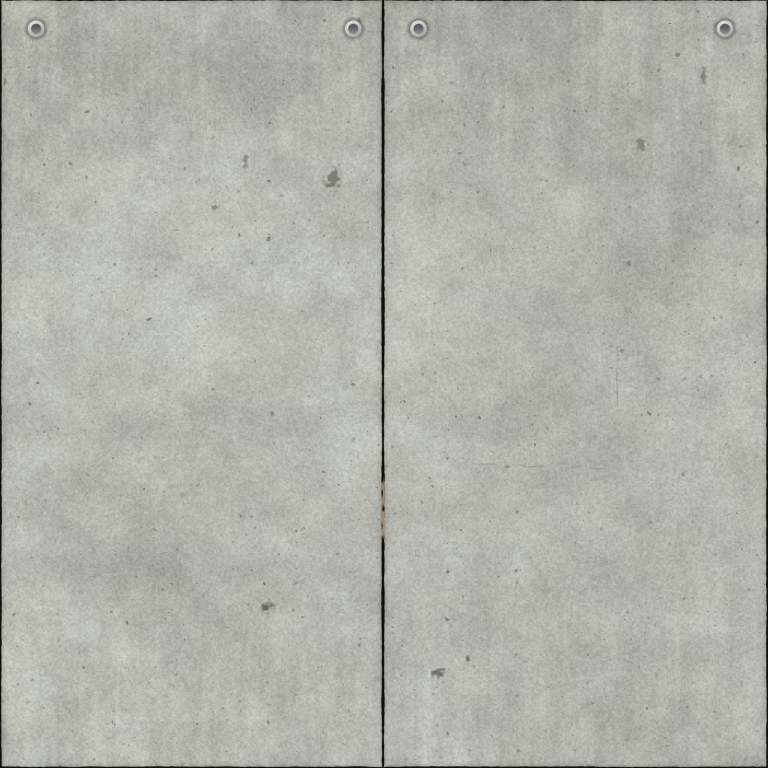
Write a three.js fragment shader that draws this texture.

```glsl
// Two weathered concrete panels with a dark open joint, steel anchor sockets and scattered pits.
varying vec2 vUv;

const vec3 PALE = vec3(0.752, 0.762, 0.724);
const vec3 SHADE = vec3(0.628, 0.630, 0.598);
const vec3 PIT = vec3(0.36, 0.35, 0.32);
const vec3 GAP = vec3(0.06, 0.06, 0.05);
const vec3 RUST = vec3(0.70, 0.62, 0.51);
const vec3 STEEL = vec3(0.82, 0.83, 0.83);
const float SEAM_X = 0.4987;
const float SEAM_HALF = 0.0017;
const float SOCKET_Y = 0.9625;
const float SOCKET_R = 0.0108;
const float SOFT = 0.0010;
const float GRAIN = 0.13;

float hash(vec2 p) {
  vec3 q = fract(vec3(p.xyx) * 0.1031);
  q += dot(q, q.yzx + 33.33);
  return fract((q.x + q.y) * q.z);
}

float noise(vec2 p) {
  vec2 i = floor(p), f = fract(p);
  f = f * f * (3.0 - 2.0 * f);
  return mix(mix(hash(i), hash(i + vec2(1, 0)), f.x),
             mix(hash(i + vec2(0, 1)), hash(i + vec2(1, 1)), f.x), f.y);
}

float fbm(vec2 p) {
  float sum = 0.0, gain = 0.5;
  for (int i = 0; i < 4; i++) {
    sum += gain * noise(p);
    p = mat2(1.6, 1.2, -1.2, 1.6) * p + 7.3;
    gain *= 0.6;
  }
  return sum - 0.54;
}

float glow(vec2 p, vec2 centre, vec2 size) {
  vec2 d = (p - centre) / size;
  return exp(-dot(d, d));
}

// One randomly sized, tilted pit in a share of the grid cells.
float pits(vec2 p, float cells, float share, float radius) {
  vec2 id = floor(p * cells);
  vec2 d = fract(p * cells) - 0.3 - 0.4 * vec2(hash(id + 11.0), hash(id + 47.0));
  float a = 3.1 * (hash(id + 5.0) - 0.5);
  d = mat2(cos(a), sin(a), -sin(a), cos(a)) * d / cells;
  d *= vec2(1.0 + 0.9 * hash(id + 23.0), 0.8);
  float r = radius * mix(0.3, 1.0, hash(id + 71.0));
  float edge = length(d) + radius * 1.1 * (noise(p * 300.0) - 0.5);
  return step(hash(id), share) * (1.0 - smoothstep(r - SOFT, r + SOFT, edge))
         * mix(0.2, 1.0, hash(id + 91.0));
}

float cavity(vec2 p, vec2 centre, vec2 size) {
  float d = length((p - centre) / size) + 1.1 * (noise(p * 240.0) - 0.5);
  return 1.0 - smoothstep(0.35, 1.15, d);
}

float crack(vec2 p, vec2 a, vec2 b) {
  p += 0.004 * (vec2(noise(p * 45.0), noise(p * 45.0 + 9.0)) - 0.5);
  vec2 ab = b - a;
  float t = clamp(dot(p - a, ab) / dot(ab, ab), 0.0, 1.0);
  float line = 1.0 - smoothstep(0.0003, 0.0016, length(p - a - ab * t));
  return line * smoothstep(0.25, 0.65, noise(p * 80.0));
}

vec3 concrete(vec2 p) {
  // Broad stains
  float tone = 0.64;
  tone += 0.24 * glow(p, vec2(0.20, 0.62), vec2(0.26, 0.17));
  tone += 0.28 * glow(p, vec2(0.54, 0.55), vec2(0.06, 0.22));
  tone += 0.22 * glow(p, vec2(0.95, 0.47), vec2(0.07, 0.12));
  tone += 0.16 * glow(p, vec2(0.07, 0.13), vec2(0.10, 0.09));
  tone -= 0.30 * glow(p, vec2(0.86, 0.66), vec2(0.11, 0.20));
  tone -= 0.26 * glow(p, vec2(0.69, 0.47), vec2(0.10, 0.09));
  tone -= 0.32 * glow(p, vec2(0.23, 0.26), vec2(0.08, 0.13));
  tone -= 0.30 * glow(p, vec2(0.64, 0.92), vec2(0.20, 0.13));
  tone -= 0.26 * glow(p, vec2(0.20, 0.91), vec2(0.20, 0.10));
  tone -= 0.18 * glow(p, vec2(0.85, 0.12), vec2(0.14, 0.14));
  // Cloudy mottling, from patches to blotches
  tone += 0.55 * fbm(p * 11.0) + 0.85 * fbm(p * 27.0 + 4.0);
  // Vertical runs near the upper and lower ends
  float ends = smoothstep(0.65, 0.92, p.y) + 1.0 - smoothstep(0.08, 0.30, p.y);
  float runs = noise(vec2(p.x * 65.0, p.y * 6.0)) + noise(vec2(p.x * 170.0, p.y * 11.0)) - 1.0;
  tone += runs * (0.05 + 0.24 * ends);
  vec3 col = mix(SHADE, PALE, clamp(tone, -0.3, 1.2));
  col += vec3(0.010, 0.003, -0.008) * (noise(p * 18.0 + 30.0) - 0.5);
  float grain = 0.6 * noise(p * 510.0) + 0.4 * noise(p.yx * 290.0 + 13.0) - 0.5;
  return col + GRAIN * grain;
}

float surfaceDamage(vec2 p) {
  float d = max(0.65 * pits(p + 0.13, 26.0, 0.16, 0.0030), 0.6 * pits(p + 0.37, 55.0, 0.18, 0.0018));
  d = max(d, 0.55 * pits(p + 0.71, 110.0, 0.16, 0.0011));
  d = max(d, 0.60 * cavity(p, vec2(0.434, 0.766), vec2(0.012, 0.014)));
  d = max(d, 0.85 * cavity(p, vec2(0.348, 0.209), vec2(0.008, 0.007)));
  d = max(d, 0.75 * cavity(p, vec2(0.573, 0.123), vec2(0.010, 0.007)));
  d = max(d, 0.70 * cavity(p, vec2(0.610, 0.141), vec2(0.004, 0.007)));
  d = max(d, 0.45 * cavity(p, vec2(0.834, 0.811), vec2(0.006, 0.010)));
  d = max(d, 0.50 * cavity(p, vec2(0.320, 0.790), vec2(0.004, 0.012)));
  d = max(d, 0.50 * cavity(p, vec2(0.916, 0.900), vec2(0.004, 0.012)));
  d = max(d, 0.22 * crack(p, vec2(0.803, 0.545), vec2(0.803, 0.475)));
  d = max(d, 0.22 * crack(p, vec2(0.620, 0.396), vec2(0.790, 0.390)));
  return max(d, 0.55 * crack(p, vec2(0.957, 0.941), vec2(0.986, 0.945)));
}

void main() {
  vec2 p = vUv;
  vec3 col = mix(concrete(p), PIT, surfaceDamage(p));
  // Joint, outer gaps and worn edges
  float wear = 0.0008 * (noise(p * 210.0) - 0.5) + 0.0008 * (noise(p * 24.0) - 0.5);
  float joint = abs(p.x - SEAM_X) - SEAM_HALF;
  float rim = min(min(p.x - 0.0020, 0.9980 - p.x), min(p.y - 0.0018, 0.9992 - p.y));
  float inside = min(joint, rim) + wear;
  col *= 1.0 - 0.14 * exp(-max(inside, 0.0) / 0.003);
  col = mix(GAP, col, smoothstep(-SOFT, SOFT, inside));
  float chip = glow(p, vec2(SEAM_X, 0.335), vec2(0.02, 0.045));
  float flake = smoothstep(0.3, 0.55, noise(p * vec2(230.0, 95.0)) * chip + 0.1 * chip);
  col = mix(col, RUST, 0.85 * flake * (1.0 - smoothstep(0.001, 0.004, abs(p.x - SEAM_X))));
  // Anchor sockets: recess, steel ring and dark bore
  float socketX = p.x < SEAM_X ? (p.x < 0.25 ? 0.047 : 0.460) : (p.x < 0.75 ? 0.545 : 0.944);
  vec2 s = p - vec2(socketX, SOCKET_Y);
  float r = length(s);
  col *= 1.0 - 0.28 * (1.0 - smoothstep(SOCKET_R, SOCKET_R * 1.6, r));
  vec3 ring = STEEL * (0.92 + 0.14 * dot(s, vec2(-0.5, 0.8)) / SOCKET_R);
  col = mix(ring, col, smoothstep(SOCKET_R - SOFT, SOCKET_R + SOFT, r));
  vec3 bore = vec3(0.36) + 0.16 * smoothstep(0.004, -0.006, s.y);
  col = mix(bore, col, smoothstep(0.0066 - SOFT, 0.0066 + SOFT, r));
  gl_FragColor = vec4(col, 1.0);
}
```
